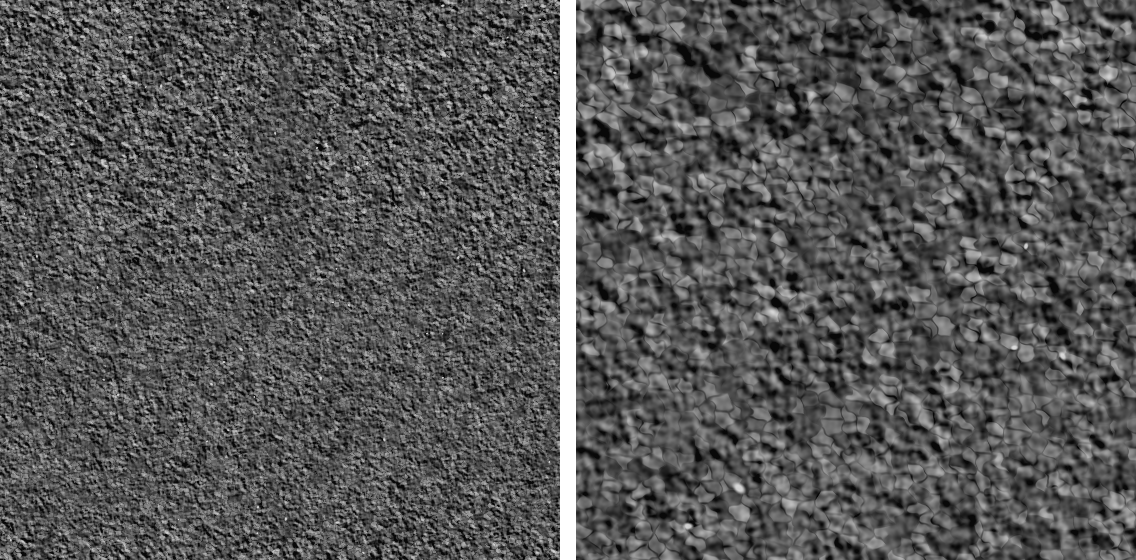
Left: the whole. Right: its middle third, enlarged.
This texture is drawn by a three.js fragment shader. Its source:

```glsl
// Fine grey asphalt: side-lit gradient noise gives the relief, and a layer of small
// angular Voronoi grains with dark crevices breaks it into separate crisp stones.
// Broad noise varies grain size and contrast; a few pale chips are scattered on top.

varying vec2 vUv;

const vec2 LIGHT_DIR = vec2(0.62, 0.78);
const float LIGHT_STEP = 0.0038;
const float STREAK_ANGLE = 0.67;
const float BASE_GREY = 0.336;
const float RELIEF_GAIN = 0.158;
const float SHADOW_BIAS = 0.009;
const vec3 CHIP_COLOUR = vec3(0.88);

float hash(vec2 p) {
  vec3 q = fract(vec3(p.xyx) * 0.1031);
  q += dot(q, q.yzx + 33.33);
  return fract((q.x + q.y) * q.z);
}

vec2 unitVector(vec2 cell) {
  float angle = 6.2832 * hash(cell);
  return vec2(cos(angle), sin(angle));
}

vec2 rotate(vec2 p, float angle) {
  float c = cos(angle), s = sin(angle);
  return vec2(c * p.x - s * p.y, s * p.x + c * p.y);
}

// Signed gradient noise, about -0.7 to 0.7
float gradientNoise(vec2 p) {
  vec2 cell = floor(p), f = fract(p);
  vec2 w = f * f * f * (f * (f * 6.0 - 15.0) + 10.0);
  vec2 right = vec2(1.0, 0.0), up = vec2(0.0, 1.0);
  float a = dot(unitVector(cell), f);
  float b = dot(unitVector(cell + right), f - right);
  float c = dot(unitVector(cell + up), f - up);
  float d = dot(unitVector(cell + 1.0), f - 1.0);
  return mix(mix(a, b, w.x), mix(c, d, w.x), w.y);
}

// Three sizes of bump, each turned to hide the noise lattice
float bumpHeight(vec2 p, vec3 weights) {
  float large = gradientNoise(rotate(p, 0.5) * 80.0 + 200.0);
  float medium = gradientNoise(rotate(p, 1.3) * 155.0 + 500.0);
  float small = gradientNoise(rotate(p, 2.2) * 270.0 + 900.0);
  return dot(vec3(large, medium, small), weights);
}

// Voronoi stones: a random tone on each, fading into dark crevices between
float stoneTone(vec2 p) {
  vec2 cell = floor(p);
  float nearest = 9.0, second = 9.0, tone = 0.0;
  for (int y = -1; y <= 1; y++) {
    for (int x = -1; x <= 1; x++) {
      vec2 id = cell + vec2(float(x), float(y));
      vec2 centre = id + vec2(hash(id + 13.0), hash(id + 59.0));
      float dist = length(p - centre);
      if (dist < nearest) {
        second = nearest;
        nearest = dist;
        tone = 2.0 * hash(id + 83.0) - 1.0;
      } else second = min(second, dist);
    }
  }
  float inside = smoothstep(0.0, 0.3, second - nearest);
  return tone * inside + 0.55 * (inside - 0.65);
}

// Coarse, deep grain towards the top and the bottom edge, fine in between
float coarseness(vec2 p) {
  float top = smoothstep(0.38, 0.8, p.y);
  float bottomEdge = 0.7 * (1.0 - smoothstep(0.0, 0.12, p.y));
  return clamp(top + bottomEdge + 0.5 * gradientNoise(p * 6.0 + 40.0), 0.0, 1.0);
}

// Worn, darker strip in the upper middle
float wornStrip(vec2 p) {
  float offset = (p.x - 0.51 + 0.05 * gradientNoise(p * 7.0 + 70.0)) / 0.045;
  return exp(-offset * offset) * smoothstep(0.45, 0.65, p.y);
}

// Coverage of sparse pale chips, one candidate per grid cell
float paleChips(vec2 p, float gridSize) {
  vec2 cell = floor(p * gridSize);
  vec2 centre = 0.25 + 0.5 * vec2(hash(cell + 11.0), hash(cell + 37.0));
  vec2 d = rotate(fract(p * gridSize) - centre, 6.2832 * hash(cell + 53.0));
  float radius = mix(0.06, 0.15, hash(cell + 71.0));
  float chip = 1.0 - smoothstep(0.4, 1.3, length(d * vec2(1.0, 1.5)) / radius);
  return chip * step(0.96, hash(cell + 97.0));
}

void main() {
  vec2 p = vUv;
  float coarse = coarseness(p), strip = wornStrip(p);

  // Side-lit relief, scaled to unit spread, deeper in some clumps than others
  vec3 weights = mix(vec3(0.55, 0.5, 0.25), vec3(0.9, 0.5, 0.2), coarse);
  float slope = bumpHeight(p, weights) - bumpHeight(p + LIGHT_DIR * LIGHT_STEP, weights);
  float relief = slope / mix(0.2, 0.235, coarse);
  relief *= 0.76 + 0.75 * gradientNoise(p * 32.0 + 120.0);

  // Stones, slightly stretched across the light, and uneven dirt
  vec2 grainPos = rotate(p, STREAK_ANGLE) * vec2(100.0, 132.0);
  relief += 1.15 * stoneTone(grainPos + 0.5 * gradientNoise(p * 150.0));
  relief += 0.8 * gradientNoise(p * 38.0 + 300.0);
  relief *= mix(0.87, 1.17, coarse) * (1.0 - 0.3 * strip);

  // Tone: shadows fall off faster than highlights rise
  float grey = BASE_GREY + RELIEF_GAIN * relief - SHADOW_BIAS * relief * relief;
  grey += 0.045 * gradientNoise(p * 9.0 + 15.0) - 0.035 * strip;
  vec3 colour = vec3(clamp(grey, 0.03, 0.85));
  colour = mix(colour, CHIP_COLOUR, 0.9 * paleChips(p, 36.0));
  gl_FragColor = vec4(colour, 1.0);
}
```
